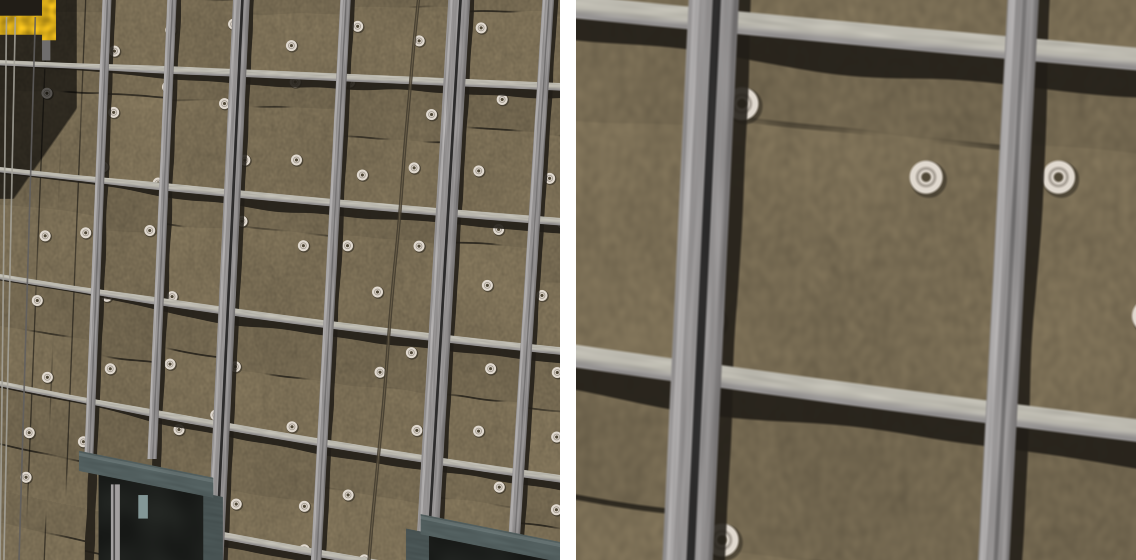
Left, the full canvas; right, a detail of the centre.
Give the GLSL for this pattern, as a three.js fragment shader.

```glsl
// Insulated wall under a leaning grid of steel posts and rails, with washers, windows and a hoist.
varying vec2 vUv;

const vec3 WALL = vec3(0.49, 0.44, 0.34);
const vec3 STEEL = vec3(0.58, 0.57, 0.57);
const vec3 PALE = vec3(0.74, 0.73, 0.69);
const vec3 SHADOW = vec3(0.13, 0.115, 0.09);
const vec3 SLATE = vec3(0.32, 0.37, 0.37);
const vec3 GLASS = vec3(0.11, 0.12, 0.11);
const vec3 WASHER = vec3(0.88, 0.85, 0.81);
const vec3 YELLOW = vec3(0.86, 0.68, 0.10);
const vec4 SINGLE_POSTS = vec4(0.191, 0.307, 0.617, 0.979); // x at the top edge
const vec2 DOUBLE_POSTS = vec2(0.431, 0.820);
const float RAILS = 5.0;
const float WASHER_GRID = 8.5;
const float WASHER_RADIUS = 0.0098;
const float EDGE = 0.0011;

vec2 hash2(vec2 p) {
  return fract(sin(vec2(dot(p, vec2(127.1, 311.7)), dot(p, vec2(269.5, 183.3)))) * 43758.5);
}

float corner(vec2 i, vec2 f, vec2 o) { return dot(hash2(i + o) * 2.0 - 1.0, f - o); }

float noise(vec2 p) { // gradient noise
  vec2 i = floor(p), f = fract(p), u = f * f * (3.0 - 2.0 * f), o = vec2(1, 0);
  return mix(mix(corner(i, f, o.yy), corner(i, f, o), u.x),
             mix(corner(i, f, o.yx), corner(i, f, o.xx), u.x), u.y);
}

float band(float d, float halfWidth) {
  return 1.0 - smoothstep(halfWidth - EDGE, halfWidth + EDGE, abs(d));
}

float box(vec2 p, vec2 lo, vec2 hi) {
  vec2 s = smoothstep(lo - EDGE, lo + EDGE, p) * (1.0 - smoothstep(hi - EDGE, hi + EDGE, p));
  return s.x * s.y;
}

float railY(float k, float x) {
  return 0.112 + 0.191 * k + (0.043 + 0.172 * sin(k * 0.3927)) * x - 0.032 * min(k * 0.5, 1.0) * x * x;
}

// Adds one post to the steel layer, its shadow, and the bay count
void post(vec2 p, float top, float paired, inout vec4 steel, inout float shade, inout float bay) {
  float d = p.x - top + (0.034 + 0.03 * top) * p.y;
  float h = mix(0.0075 + 0.003 * top, 0.0098 + 0.012 * top, paired);
  vec3 metal = STEEL * (1.0 + 0.16 * noise(vec2(d * 350.0, p.y * 16.0)));
  metal += 0.10 * band(d + 0.7 * h, 0.002) - 0.13 * smoothstep(0.55, 1.0, d / h);
  metal *= 1.0 - mix(0.22, 0.7, paired) * band(d - 0.12 * h, 0.0012 * (1.0 + paired));
  float cover = band(d, h) * (1.0 - step(0.82, p.y) * step(p.x, 0.3));
  steel = mix(steel, vec4(metal, 1), cover);
  shade = max(shade, band(d - h, 0.0075 + 0.003 * noise(vec2(top * 40.0, p.y * 14.0))));
  bay += step(0.0, d);
}

void window(inout vec3 col, vec2 p, float headEnd, vec2 opening, vec2 jamb) {
  vec2 q = vec2(p.x, p.y - 0.2 * p.x);
  vec3 frame = SLATE * (1.0 + 0.12 * noise(q * vec2(20, 160)));
  col = mix(col, GLASS * (1.0 + 0.5 * noise(q * 18.0)), box(q, vec2(opening.x, 0.034), vec2(opening.y, 1)));
  col = mix(col, frame * 0.88, box(q, vec2(jamb.x, 0.031), vec2(jamb.y, 1)));
  col = mix(col, frame + 0.07 * band(q.y - 0.006, 0.003), box(q, vec2(0), vec2(headEnd, 0.036)));
}

void main() {
  vec2 p = vec2(vUv.x, 1.0 - vUv.y); // y runs down from the top edge

  // Posts, and the bay holding this point
  vec4 steel = vec4(0);
  vec2 cell = vec2(0);
  float shade = 0.0, bayTop = -0.08;
  for (int i = 0; i < 4; i++) post(p, SINGLE_POSTS[i], 0.0, steel, shade, cell.x);
  for (int i = 0; i < 2; i++) post(p, DOUBLE_POSTS[i], 1.0, steel, shade, cell.x);
  for (float k = 0.0; k < RAILS; k++) {
    float y = railY(k, p.x);
    if (p.y > y) { bayTop = y; cell.y++; }
  }

  // Insulation boards: grain, tone, cracked seams and slits
  vec2 rnd = hash2(cell + 3.0);
  float grain = 0.10 * noise(p * vec2(190, 150)) + 0.08 * noise(p * vec2(75, 45)) + 0.08 * noise(p * 9.0);
  vec3 col = WALL * (0.97 + grain + 0.06 * (rnd.x - 0.5));
  float seam = p.y - bayTop - 0.045 - 0.07 * rnd.y - 0.006 * noise(vec2(p.x * 12.0, cell.y * 5.3));
  col *= 1.0 - 0.07 * smoothstep(EDGE, -EDGE, seam);
  col *= 1.0 - 0.6 * band(seam, 0.0016) * smoothstep(0.0, 0.2, noise(p * vec2(8, 2) + cell * 3.3));
  float lean = p.x + 0.04 * p.y;
  float slit = band(mod(lean, 0.034) - 0.017, 0.0012) * step(0.07, lean) * step(lean, 0.18);
  col *= 1.0 - 0.5 * slit * smoothstep(-0.2, 0.15, noise(vec2(lean * 30.0, p.y * 5.0)));

  // Scattered washers
  vec2 id = floor(p * WASHER_GRID);
  vec2 w = p - (id + 0.22 + 0.56 * hash2(id + 17.0)) / WASHER_GRID;
  float present = step(hash2(id + 51.0).x, 0.93), r = length(w);
  col *= 1.0 - 0.35 * present * band(length(w - 0.0015), WASHER_RADIUS + 0.001);
  vec3 disc = mix(WASHER - 0.22 * band(r - 0.0052, 0.0009), WALL * 0.65, band(r, 0.0028));
  col = mix(col, disc, present * band(r, WASHER_RADIUS));

  // Shade of the hoist and posts, then rails, then posts
  col *= 1.0 - 0.62 * smoothstep(0.276, 0.270, p.x + 0.7 * p.y) * box(p, vec2(-1), vec2(0.137, 0.355));
  col = mix(col, SHADOW, 0.88 * shade);
  for (float k = 0.0; k < RAILS; k++) {
    float d = p.y - railY(k, p.x), h = mix(0.0048, 0.0068, smoothstep(0.1, 0.3, p.x));
    float depth = mix(0.003, 0.014, smoothstep(0.12, 0.45, p.x)) * (0.95 + 0.8 * noise(vec2(p.x * 9.0, k * 3.7)));
    float shown = k > 3.5 ? step(0.39, p.x) : 1.0;
    col = mix(col, SHADOW, 0.9 * shown * box(vec2(0.5, d), vec2(0), vec2(1, h + depth)));
    vec3 metal = mix(PALE, STEEL, smoothstep(-0.1, 0.9, d / h)) * (1.0 + 0.12 * noise(vec2(p.x * 40.0, d * 300.0)));
    col = mix(col, metal, shown * band(d, h));
  }
  col = mix(col, steel.rgb / max(steel.a, 0.001), steel.a);

  // Hanging cable and windows
  float cable = p.x - 0.747 + 0.087 * p.y - 0.003 * noise(vec2(p.y * 6.0, 2.5));
  col = mix(col, mix(SHADOW, WALL, 0.35 + 0.4 * band(cable, 0.0008)), 0.85 * band(cable, 0.003));
  window(col, p - vec2(0.141, 0.805), 0.24, vec2(0.035, 0.225), vec2(0.222, 0.257));
  window(col, p - vec2(0.751, 0.918), 0.4, vec2(0.014, 0.4), vec2(-0.026, 0.015));
  col = mix(col, STEEL * (1.1 - 0.6 * band(p.x - 0.204, 0.0015)), box(p, vec2(0.198, 0.865), vec2(0.214, 2)));
  col = mix(col, SLATE * 1.6, box(p, vec2(0.247, 0.884), vec2(0.264, 0.926)));

  // Hoist platform and its ropes
  float deck = max(box(p, vec2(-1, 0.028), vec2(0.1, 0.062)), box(p, vec2(0.075, -1), vec2(0.1, 0.072)));
  col = mix(col, SHADOW, box(p, vec2(-1), vec2(0.08, 0.028)));
  col = mix(col, STEEL * 0.75, box(p, vec2(0.075, 0.065), vec2(0.09, 0.108)));
  col = mix(col, YELLOW * (0.95 + 0.4 * noise(p * 70.0)), deck);
  for (float i = 0.0; i < 3.0; i++) {
    float rope = p.x - 0.012 - 0.006 * i - 0.01 * i * i + (0.012 + 0.009 * i) * p.y;
    col = mix(col, mix(PALE * 0.88, STEEL * 0.65, step(1.5, i)), 0.85 * step(0.03, p.y) * band(rope, 0.0015));
  }
  gl_FragColor = vec4(col, 1);
}
```
